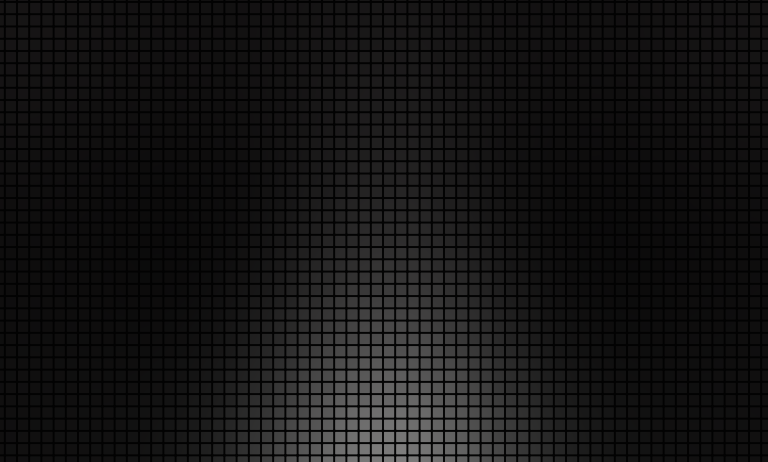
A Shadertoy shader for this background:

```glsl
// Dark wall of small square tiles, about 63 across and 38 down, split by black joints.
// Each tile is a rounded box, lit by a soft glow that rises from the bottom centre
// and narrows with height, over a faint haze on the floor and a dim warm upper wall.

float hash(vec2 p) {
    p = fract(p * vec2(0.1031, 0.1137));
    p += dot(p, p.yx + 33.3);
    return fract((p.x + p.y) * p.x * 7.3);
}

float roundedBox(vec2 p, float halfSize, float radius) {
    vec2 q = abs(p) - halfSize + radius;
    return length(max(q, 0.0)) + min(max(q.x, q.y), 0.0) - radius;
}

// Light on the wall at uv, which runs from 0 to 1 on both axes
vec3 wallLight(vec2 uv) {
    float side = uv.x - 0.508;
    float height = max(uv.y, 0.0);

    // Main glow
    float spread = side / mix(0.17, 0.12, height);
    float glow = 0.41 * exp(-pow(height / 0.45, 1.3) - spread * spread);

    // Dim wall, darkest halfway up beside the glow
    float wall = mix(0.036, 0.066, smoothstep(0.42, 0.95, height));
    wall += 0.016 * smoothstep(0.25, 0.5, abs(side));

    // Low haze along the floor
    float haze = 0.05 * exp(-pow(height / 0.27, 2.0) - pow(side / 0.4, 2.0));

    return glow * vec3(1.0, 0.99, 0.99)
         + wall * vec3(1.05, 0.97, 0.99)
         + haze * vec3(0.93, 1.03, 0.99);
}

void mainImage(out vec4 fragColor, in vec2 fragCoord) {
    vec2 tileCount = vec2(62.95, 37.7);
    vec2 joint = vec2(0.393, 0.54);   // first joint, in tiles from the lower left
    vec2 uv = fragCoord / iResolution.xy;

    // Tile index and position inside the tile
    vec2 grid = uv * tileCount - joint;
    vec2 id = floor(grid);
    vec2 local = fract(grid) - 0.5;
    vec2 centre = (id + 0.5 + joint) / tileCount;

    // Mostly flat light per tile, with a slight slope and small differences
    vec3 tile = wallLight(mix(centre, uv, 0.35));
    tile *= 0.97 + 0.06 * hash(id + 17.0);

    // Smooth joint edges
    float blur = 0.6 * tileCount.x / iResolution.x;
    float cover = smoothstep(blur, -blur, roundedBox(local, 0.42, 0.07));
    vec3 jointColor = vec3(0.006) + 0.03 * tile;

    fragColor = vec4(mix(jointColor, tile, cover), 1.0);
}
```
